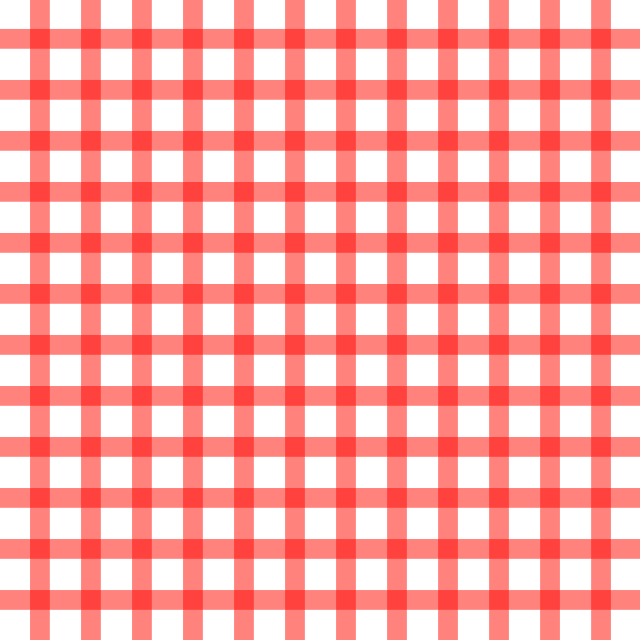
A WebGL 1 fragment shader for this pattern:

```glsl
precision highp float;
// Red and white gingham: translucent stripes crossing on a plain white cloth.

uniform vec2 u_resolution;

const float STRIPE_PERIOD = 0.0797;
const float STRIPE_WIDTH = 0.0309;
const vec2 FIRST_STRIPE = vec2(0.0624, 0.0626);
const vec3 CLOTH_WHITE = vec3(1.0);
const vec3 STRIPE_TINT = vec3(1.0, 0.51, 0.49);

// Coverage of evenly spaced stripes along one axis, softened over one pixel.
float stripes(float position, float center, float period, float width, float pixel) {
  float offset = mod(position - center + 0.5 * period, period) - 0.5 * period;
  float edgeDistance = abs(offset) - 0.5 * width;
  return clamp(0.5 - edgeDistance / pixel, 0.0, 1.0);
}

// Lays a translucent dye over the cloth; overlapping layers deepen.
vec3 dye(vec3 base, vec3 tint, float coverage) {
  return base * mix(vec3(1.0), tint, coverage);
}

void main() {
  vec2 uv = gl_FragCoord.xy / u_resolution;
  vec2 pixel = 1.0 / u_resolution;

  float warp = stripes(uv.x, FIRST_STRIPE.x, STRIPE_PERIOD, STRIPE_WIDTH, pixel.x);
  float weft = stripes(uv.y, FIRST_STRIPE.y, STRIPE_PERIOD, STRIPE_WIDTH, pixel.y);

  vec3 color = dye(CLOTH_WHITE, STRIPE_TINT, warp);
  color = dye(color, STRIPE_TINT, weft);
  gl_FragColor = vec4(color, 1.0);
}
```
